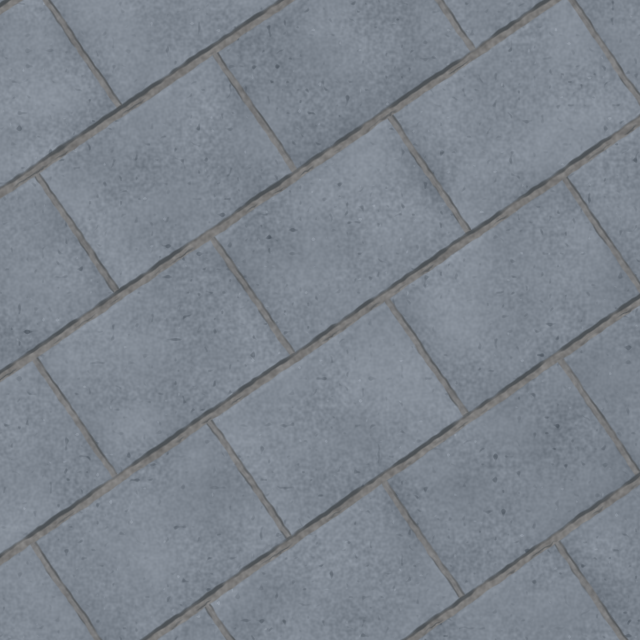
Give the GLSL for this texture, as a WebGL 2 fragment shader.

```glsl
#version 300 es
precision highp float;
// Weathered blue-grey paving blocks in a slanted half-bond, with sandy joints.
uniform vec2 u_resolution;
out vec4 outColor;

#define BLOCK vec2(0.336, 0.233)         // block length and row height
#define ROW_DIR vec2(0.824, 0.566)       // direction of the rows
#define BED_HALF 0.0068                  // half width of joints between rows
#define HEAD_HALF 0.0050                 // half width of joints within a row
#define WOBBLE 0.0022                    // unevenness of the block edges
#define GRAIN 0.060                      // strength of the fine speckle
#define CLOUDS 0.055                     // strength of the broad mottling
#define BLOCK_VARIATION 0.030            // tone range between blocks
#define STONE vec3(0.495, 0.527, 0.567)
#define MORTAR vec3(0.475, 0.472, 0.470)
#define SHADOW vec3(0.270, 0.290, 0.305)

vec2 hash2(vec2 cell) {
    uvec2 q = uvec2(ivec2(cell)) * uvec2(1597334673u, 3812015801u);
    uint n = (q.x ^ q.y) * 1597334673u;
    n ^= n >> 15;
    n *= 2246822519u;
    n ^= n >> 13;
    return vec2(n & 65535u, n >> 16) / 65535.0;
}

float gradientDot(vec2 cell, vec2 corner, vec2 f) {
    float angle = 6.28319 * hash2(cell + corner).x;
    return dot(vec2(cos(angle), sin(angle)), f - corner);
}

// Gradient noise, about -0.7 to 0.7
float noise(vec2 p) {
    vec2 cell = floor(p), f = p - cell;
    vec2 w = f * f * f * (f * (f * 6.0 - 15.0) + 10.0);
    float low = mix(gradientDot(cell, vec2(0, 0), f), gradientDot(cell, vec2(1, 0), f), w.x);
    float high = mix(gradientDot(cell, vec2(0, 1), f), gradientDot(cell, vec2(1, 1), f), w.x);
    return mix(low, high, w.y);
}

float fbm(vec2 p) {
    float sum = 0.0, amplitude = 1.0;
    for (int i = 0; i < 4; i++) {
        sum += amplitude * noise(p);
        p = mat2(1.6, 1.2, -1.2, 1.6) * p + 7.3;
        amplitude *= 0.55;
    }
    return sum;
}

// Soft band of the given half width around distance zero
float band(float d, float halfWidth, float soft) {
    return 1.0 - smoothstep(halfWidth - soft, halfWidth + soft, abs(d));
}

// Block coordinates: x runs along the row, y counts rows downwards
vec2 blockSpace(vec2 p) {
    float x = p.x - 0.5, down = 1.0 - p.y;
    // the rows fan out very slightly, as seen in mild perspective
    float y = (down + 0.034 + 0.673 * x) / (0.2832 - 0.007 * x);
    float row = floor(y);
    float along = dot(vec2(p.x, -down), ROW_DIR) / BLOCK.x;
    return vec2(along - 0.682 - 0.006 * row + 0.5 * mod(row, 2.0), y);
}

// Cloudy, speckled and pitted face of one block
vec3 stoneFace(vec2 p, vec2 id, float edge) {
    float clouds = fbm(p * 7.0 + 9.0 * hash2(id));
    float rough = smoothstep(-0.5, 0.5, noise(p * 11.0 + 31.0) - 0.5 * clouds);
    float speckle = noise(p * 105.0) + 0.9 * noise(p * 190.0 + 17.0);
    float tone = BLOCK_VARIATION * (hash2(id + 40.0).y - 0.5);
    tone += CLOUDS * clouds + GRAIN * speckle * mix(0.5, 1.0, rough);
    // worn, dirty rims in patches
    tone -= 0.045 * exp(-edge / 0.016) * smoothstep(-0.25, 0.4, noise(p * 9.0 + 63.0));
    // dark pits and pale flecks
    float pits = smoothstep(0.34, 0.58, noise(p * 82.0 + 5.0));
    float flecks = smoothstep(0.46, 0.62, noise(p * 95.0 + 71.0));
    tone += 0.055 * flecks - 0.12 * pits * mix(0.35, 1.0, rough);
    return STONE + tone * vec3(1.0, 1.0, 1.02);
}

void main() {
    vec2 p = gl_FragCoord.xy / u_resolution;
    float soft = max(0.0016, 0.8 / u_resolution.y);

    // signed distances to the nearest joints: below the bed, right of the head
    vec2 uv = blockSpace(p);
    vec2 id = floor(uv);
    vec2 d = (fract(uv + 0.5) - 0.5) * BLOCK;
    d += WOBBLE * (vec2(noise(p * 16.0), noise(p * 16.0 + 50.0))
        + 0.7 * vec2(noise(p * 70.0 + 20.0), noise(p * 70.0 + 80.0)));
    float edge = max(0.0, min(abs(d.x) - HEAD_HALF, abs(d.y) - BED_HALF));
    vec3 color = stoneFace(p, id, edge);

    // faint pale bevel on the side facing the light
    color += 0.025 * band(d.y - BED_HALF - 0.004, 0.003, 0.003);

    // crumbly mortar
    float crumbs = noise(p * 90.0 + 13.0) + 0.6 * noise(p * 180.0);
    float bed = band(d.y, BED_HALF, soft);
    float head = band(d.x, HEAD_HALF, soft);
    vec3 mortar = MORTAR + 0.075 * crumbs + 0.035 * noise(p * 14.0 + 90.0);
    color = mix(color, mortar, max(bed, 0.85 * head));

    // broken shadow lines: strong above each bed, thin beside each head
    float wear = noise(p * 18.0 + 33.0) + 0.5 * noise(p * 55.0);
    float gap = smoothstep(-0.55, 0.25, wear);
    float crack = smoothstep(0.0, 0.35, noise(p * 26.0 + 8.0));
    float bedShade = band(d.y + 0.0062, 0.0018 + 0.0014 * gap, 0.0018) * mix(0.3, 0.85, gap);
    bedShade = max(bedShade, 0.55 * crack * band(d.y - 0.0035 + 0.002 * crumbs, 0.0012, soft));
    float headShade = band(d.x - 0.0042, 0.0015, 0.0017) * mix(0.1, 0.65, gap);
    headShade = max(headShade, 0.5 * crack * band(d.x + 0.0046, 0.0012, soft));
    color = mix(color, SHADOW, max(bedShade, headShade * (1.0 - bed)));

    outColor = vec4(color, 1.0);
}
```
